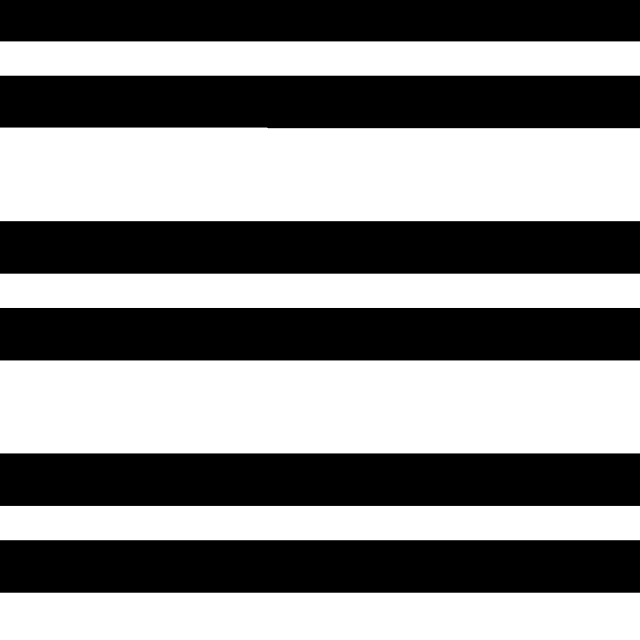
A Shadertoy shader for this pattern:

```glsl
// Paired black horizontal stripes repeating down a white ground.

const vec3 PAPER = vec3(1.0);
const vec3 INK = vec3(0.0);

const float PERIOD = 0.3629;       // height of one repeat
const float PAIR_CENTRE = 0.5456;  // middle of the central pair
const float BAR_OFFSET = 0.0678;   // pair middle to bar middle
const float BAR_HALF = 0.0410;     // half the bar thickness
const float STEP_X = 0.418;        // where the worn edge ends
const float STEP_DEPTH = 0.0010;   // ink lost along the worn edge

// Signed distance to two mirrored bars around y = 0
float barPairDistance(float y, float offset, float halfWidth) {
    return abs(abs(y) - offset) - halfWidth;
}

// Antialiased coverage of a signed distance
float coverage(float dist, float pixel) {
    return clamp(0.5 - dist / pixel, 0.0, 1.0);
}

// Slight loss under the lower bar of the top pair, on its left part
float edgeWear(vec2 uv, float row, float localY, float pixel) {
    float left = coverage(uv.x - STEP_X, pixel);
    float underBar = step(localY, -BAR_OFFSET);
    return STEP_DEPTH * left * underBar * step(0.5, row);
}

void mainImage(out vec4 fragColor, in vec2 fragCoord) {
    vec2 uv = fragCoord / iResolution.xy;
    vec2 pixel = 1.0 / iResolution.xy;

    // Repeat the pair vertically
    float cell = (uv.y - PAIR_CENTRE) / PERIOD + 0.5;
    float row = floor(cell);
    float localY = (fract(cell) - 0.5) * PERIOD;

    // Draw the bars
    float dist = barPairDistance(localY, BAR_OFFSET, BAR_HALF);
    dist += edgeWear(uv, row, localY, pixel.x);
    fragColor = vec4(mix(PAPER, INK, coverage(dist, pixel.y)), 1.0);
}
```
